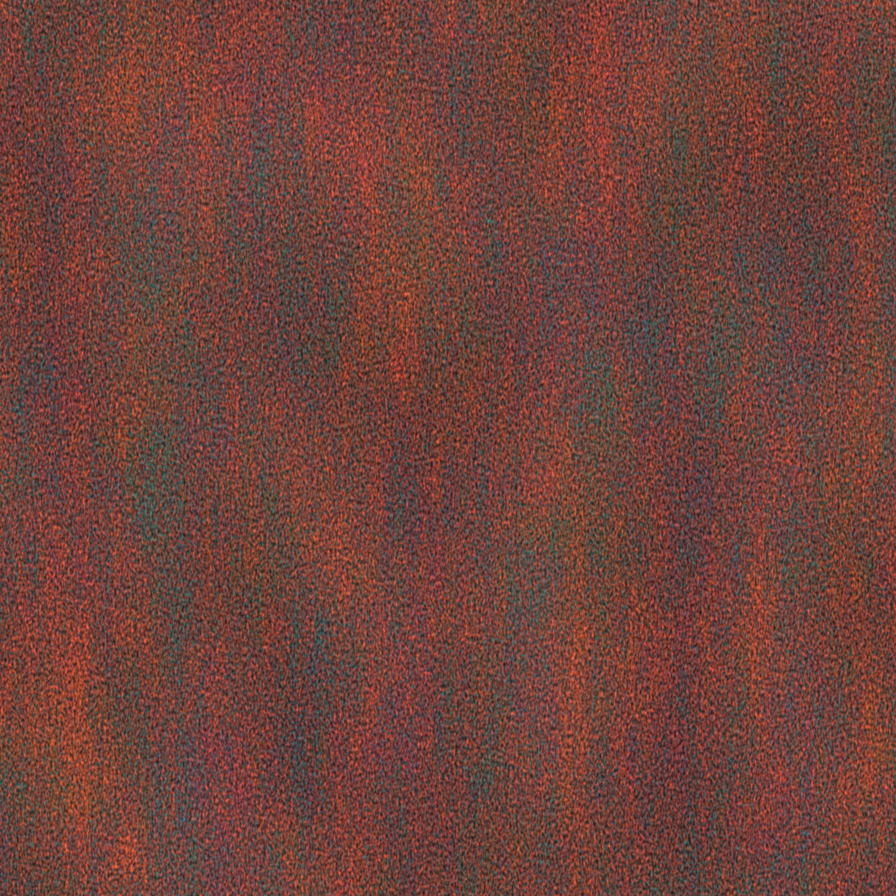
Give the GLSL for this texture, as a Shadertoy shader.

```glsl
// Weathered rust-red surface with vertical streaks, teal-grey wear and fine grain.

#define PATCH_SCALE  vec2(9.0, 3.0)
#define STREAK_SCALE vec2(34.0, 6.5)
#define FIBRE_SCALE  vec2(125.0, 24.0)
#define GRAIN_SCALE  vec2(262.0, 165.0)
#define PATCH_AMOUNT  0.33
#define STREAK_AMOUNT 0.27
#define FIBRE_AMOUNT  0.36
#define GRAIN_AMOUNT  0.80
#define SPECKLE_DEPTH 0.68
#define SHADE_DEPTH   0.15
#define HUE_SHIFT     0.06

const vec3 TEAL_GREY  = vec3(0.25, 0.335, 0.325);
const vec3 DARK_UMBER = vec3(0.355, 0.265, 0.25);
const vec3 RED_BROWN  = vec3(0.46, 0.255, 0.228);
const vec3 RUST       = vec3(0.65, 0.27, 0.19);

// Unit gradient with a pseudo-random direction for each lattice point
vec2 gradientAt(vec2 cell) {
    vec3 h = fract(cell.xyx * vec3(0.1031, 0.1030, 0.0973));
    h += dot(h, h.yzx + 33.33);
    float angle = 6.2832 * fract((h.x + h.y) * h.z);
    return vec2(cos(angle), sin(angle));
}

// Gradient noise, roughly -0.7 to 0.7
float gradientNoise(vec2 p) {
    vec2 cell = floor(p), f = p - cell;
    vec2 u = f * f * f * (f * (f * 6.0 - 15.0) + 10.0);
    vec2 e = vec2(1.0, 0.0);
    float a = dot(gradientAt(cell), f);
    float b = dot(gradientAt(cell + e.xy), f - e.xy);
    float c = dot(gradientAt(cell + e.yx), f - e.yx);
    float d = dot(gradientAt(cell + e.xx), f - e.xx);
    return mix(mix(a, b, u.x), mix(c, d, u.x), u.y);
}

// Two sheared layers of different size, so no lattice shows in the grain
float grainNoise(vec2 p) {
    float coarse = gradientNoise(mat2(1.0, 0.13, -0.11, 1.0) * p);
    float fine = gradientNoise(mat2(1.37, -0.17, 0.15, 1.45) * p + 71.3);
    return 0.8 * (coarse + fine);
}

// Colour from worn (0) to rusted (1)
vec3 rustRamp(float t) {
    vec3 color = mix(TEAL_GREY, DARK_UMBER, smoothstep(-0.15, 0.4, t));
    color = mix(color, RED_BROWN, smoothstep(0.2, 0.65, t));
    return mix(color, RUST, smoothstep(0.52, 1.15, t));
}

void mainImage(out vec4 fragColor, in vec2 fragCoord) {
    vec2 uv = fragCoord / iResolution.y;

    // Broad patches, vertical streaks and thin fibres
    float patches = gradientNoise(uv * PATCH_SCALE + 3.7)
                  + 0.6 * gradientNoise(uv * PATCH_SCALE * 2.1 + 19.2);
    float streaks = gradientNoise(uv * STREAK_SCALE + 41.6)
                  + 0.7 * gradientNoise(uv * STREAK_SCALE * 1.9 + 95.8);
    float fibres = gradientNoise(uv * FIBRE_SCALE + 87.4);

    // Fine grain on a gently bent grid
    vec2 bend = vec2(gradientNoise(uv * 21.0 + 5.1), gradientNoise(uv * 17.0 + 62.8));
    vec2 grainPos = (uv + 0.003 * bend) * GRAIN_SCALE;
    float wearGrain = grainNoise(grainPos + 130.5);
    float lightGrain = grainNoise(grainPos * 1.12 + 417.9);

    // Rust amount
    float rust = 0.52 + PATCH_AMOUNT * patches + STREAK_AMOUNT * streaks
               + FIBRE_AMOUNT * fibres + GRAIN_AMOUNT * wearGrain;
    vec3 color = rustRamp(rust);

    // Drift between orange and crimson
    float hue = gradientNoise(uv * vec2(10.0, 4.0) + 23.9)
              + gradientNoise(uv * vec2(70.0, 20.0) + 11.3);
    color += HUE_SHIFT * hue * vec3(0.15, -0.35, 0.4);

    // Light and dark speckle over slow shading
    float shade = gradientNoise(uv * vec2(7.0, 4.0) + 54.2);
    color *= 1.0 + SPECKLE_DEPTH * lightGrain + SHADE_DEPTH * shade;

    fragColor = vec4(clamp(color, 0.0, 1.0), 1.0);
}
```
